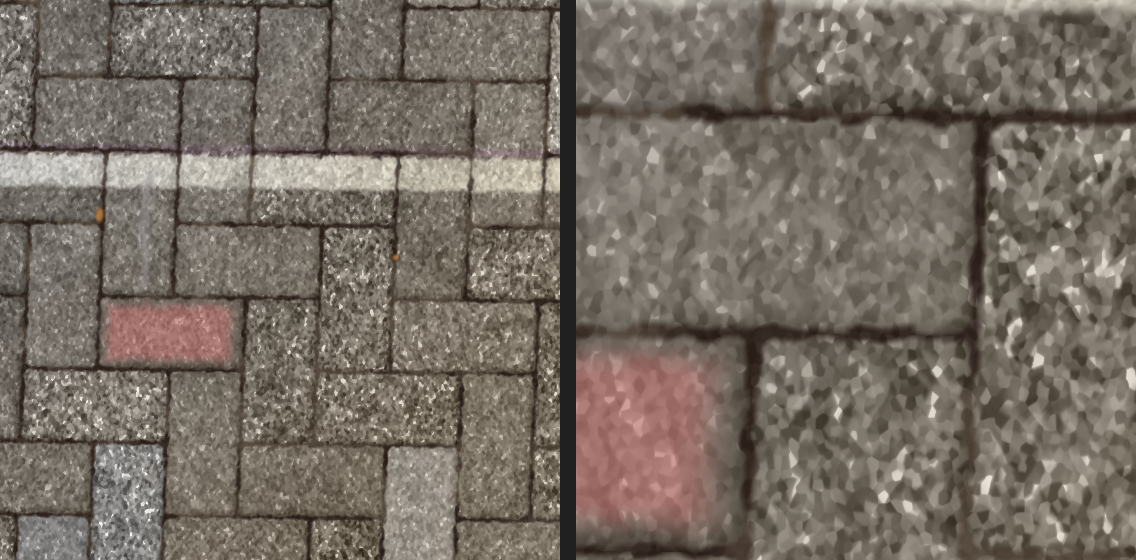
Left: the whole. Right: its middle third, enlarged.
Write a Shadertoy shader that draws this texture.

```glsl
float hash(vec2 p) {
    vec3 q = fract(p.xyx * 0.1031);
    q += dot(q, q.yzx + 33.33);
    return fract((q.x + q.y) * q.z);
}

// Cellular noise: each jittered point spreads its own grey level
float grain(vec2 p) {
    vec2 cell = floor(p);
    float sum = 0.0, total = 0.0;
    for (int y = -1; y <= 1; y++)
    for (int x = -1; x <= 1; x++) {
        vec2 c = cell + vec2(x, y);
        vec2 r = p - c - vec2(hash(c + 17.3), hash(c + 51.7));
        float w = exp(-9.0 * dot(r, r));
        sum += w * hash(c);
        total += w;
    }
    return sum / max(total, 1e-4);
}

float roundedBox(vec2 p, vec2 halfSize, float radius) {
    vec2 q = abs(p) - halfSize + radius;
    return length(max(q, 0.0)) + min(max(q.x, q.y), 0.0) - radius;
}

// Herringbone of 2:1 bricks: xy is the corner cell, z is 1 when upright
vec3 brickAt(vec2 p) {
    vec2 cell = floor(p);
    float k = mod(cell.x + cell.y + 1.0, 4.0);
    if (k > 0.5 && k < 1.5) cell.x -= 1.0;
    if (k > 2.5) cell.y -= 1.0;
    return vec3(cell, step(1.5, k));
}

bool isBrick(vec2 id, float x, float y) {
    return distance(id, vec2(x, y)) < 0.5;
}

void mainImage(out vec4 fragColor, in vec2 fragCoord) {
    // Slightly skewed paving grid, counted downwards from the painted row
    vec2 s = fragCoord / iResolution.xy;
    s.y = 1.0 - s.y;
    vec2 p = vec2(7.65 * s.x + 0.321 * s.y - 0.534,
                  7.665 * s.y - 0.092 * s.x - 2.036);

    vec3 brick = brickAt(p);
    vec2 id = brick.xy;
    vec2 halfSize = brick.z > 0.5 ? vec2(0.5, 1.0) : vec2(1.0, 0.5);
    vec2 local = p - id - halfSize;
    float tone = hash(id + 3.0), wear = hash(id + 29.0);

    // Grit at three scales
    float fine = grain(p * vec2(27.0, 21.0));
    float medium = grain(p * vec2(14.0, 11.0) + 0.4 * sin(p.yx * 19.0) + 40.0);
    float broad = grain(p * 2.3 + 90.0);

    // Worn outline
    vec2 wobble = 0.008 * sin(p.yx * 13.0 + tone * 6.3) + 0.005 * sin(p.yx * 31.0);
    float d = roundedBox(local + wobble, halfSize - 0.018, 0.075);
    d += 0.035 * (medium - 0.5);
    float face = smoothstep(0.018, -0.03, d);

    // Concrete, warmer towards the lower right
    vec3 color = mix(vec3(0.455, 0.435, 0.41), vec3(0.475, 0.44, 0.385),
                     smoothstep(0.4, 1.6, s.x + s.y));
    color += 0.07 * (tone - 0.5) + 0.06 * (broad - 0.5);

    // Pale replacement bricks
    bool pale = (abs(id.y) == 4.0 && mod(id.x, 4.0) == 1.0)
             || isBrick(id, 0.0, 5.0) || isBrick(id, 7.0, -2.0);
    if (pale) color = mix(vec3(0.49, 0.49, 0.49), vec3(0.59, 0.565, 0.53),
                          smoothstep(0.1, 0.7, s.x) + 0.3 * broad);

    // Red brick with faded rim
    if (isBrick(id, 1.0, 2.0)) {
        float dye = smoothstep(0.0, 0.22, -d + 0.06 * (broad - 0.5))
                  * smoothstep(1.0, 0.65, local.x);
        color = mix(color, vec3(0.65, 0.455, 0.435), dye);
    }

    // Grit contrast is stronger on weathered bricks
    float rough = mix(0.8, 1.5, smoothstep(0.45, 0.95, wear));
    if (isBrick(id, 1.0, 2.0)) rough = 0.55;
    color += rough * (0.20 * (fine - 0.5) + 0.17 * (medium - 0.5));
    color += 0.14 * rough * smoothstep(0.78, 0.95, fine) * smoothstep(0.4, 0.7, medium);

    // Bevel: lit upper left, shaded lower right
    float rim = smoothstep(-0.13, 0.0, d);
    vec2 side = smoothstep(halfSize - 0.2, halfSize, abs(local)) * sign(local);
    color -= rim * (0.055 + 0.045 * (side.x + side.y));

    // Painted stripe, with a thin violet fringe above it
    float edge = p.y + 0.05 * (medium - 0.5) + 0.012 * sin(p.x * 9.0);
    float stripe = smoothstep(0.02, 0.09, edge) * smoothstep(0.54, 0.46, edge);
    vec3 paint = mix(vec3(0.77, 0.765, 0.75), vec3(0.81, 0.78, 0.70), s.x);
    paint += 0.16 * (fine - 0.5) + 0.14 * (medium - 0.5) - 0.08 * rim;
    color = mix(color, paint, stripe * (0.96 - 0.3 * smoothstep(0.65, 0.9, broad)));
    float fringe = exp(-pow((p.y + 0.02) / 0.06, 2.0));
    color += vec3(0.03, -0.02, 0.04) * fringe;

    // Pale trickle running down from the stripe
    float trickle = exp(-pow((p.x - 1.58 - 0.03 * sin(p.y * 5.0)) / 0.07, 2.0));
    trickle *= smoothstep(0.1, 0.4, p.y) * smoothstep(2.05, 1.7, p.y);
    color = mix(color, vec3(0.60, 0.58, 0.59), 0.5 * trickle);

    // Joints, partly filled with sand
    vec3 joint = mix(vec3(0.19, 0.145, 0.12), vec3(0.36, 0.31, 0.26),
                     smoothstep(0.45, 0.85, broad) * 0.8);
    joint += 0.08 * (fine - 0.5) + 0.12 * stripe;
    color = mix(joint, color, face);

    // Two small fallen leaves
    float leaf = smoothstep(0.10, 0.03, length((p - vec2(0.95, 0.89)) * vec2(1.3, 0.7)))
               + smoothstep(0.06, 0.01, length(p - vec2(5.02, 1.42)));
    color = mix(color, vec3(0.78, 0.50, 0.22), 0.75 * leaf);

    fragColor = vec4(clamp(color, 0.0, 1.0), 1.0);
}
```
